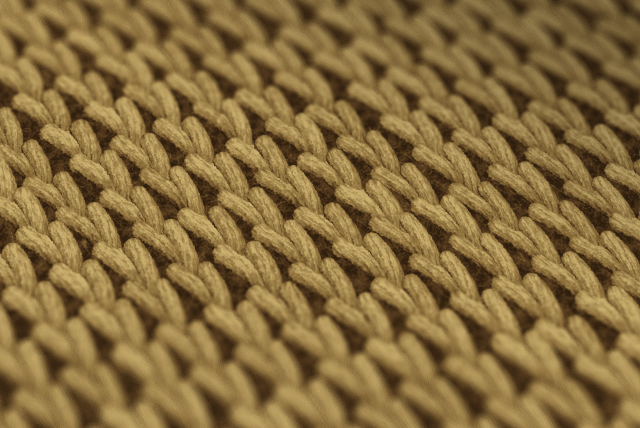
Write a WebGL 2 fragment shader that draws this texture.

```glsl
#version 300 es
precision highp float;
// Olive wool knit: continuous slanting ribs of plied stitches with dark gaps, seen with shallow focus.
uniform vec2 u_resolution;
out vec4 fragColor;

struct Yarn { float height; vec2 offset; float across; float along; float seed; };

vec2 hash2(vec2 p) {
  vec3 q = fract(p.xyx * vec3(0.1031, 0.1030, 0.0973));
  q += dot(q, q.yzx + 33.33);
  return fract((q.xx + q.yz) * q.zy);
}

// Distance to the nearest scattered point
float cellular(vec2 p) {
  vec2 cell = floor(p), f = fract(p);
  float nearest = 2.0;
  for (int j = -1; j <= 1; j++)
    for (int i = -1; i <= 1; i++) {
      vec2 g = vec2(i, j);
      nearest = min(nearest, length(g + hash2(cell + g) - f));
    }
  return nearest;
}

// One bowed strand from a to b; keeps the uppermost strand in top
void strand(vec2 p, vec2 a, vec2 b, float radius, float bow, float lift, float seed, inout Yarn top) {
  vec2 d = b - a, n = normalize(vec2(-d.y, d.x));
  float t = dot(p - a, d) / dot(d, d), h = clamp(t, 0.0, 1.0);
  vec2 o = (p - a - d * h - n * bow * 4.0 * h * (1.0 - h)) / radius;
  float r2 = dot(o, o);
  float height = sqrt(max(1.0 - r2, 0.0)) + lift - 0.65 * h;
  if (r2 < 1.0 && height > top.height)
    top = Yarn(height, o, dot(o, n), t, seed);
}

// Thin wandering fibres, broken into short lengths
float hairs(vec2 q) {
  float curl = sin(q.x * 95.0 + 3.0 * sin(q.y * 47.0) + 2.0 * sin(q.x * 38.0 + q.y * 71.0));
  float cross = sin(q.y * 120.0 - q.x * 60.0 + 3.0 * sin(q.x * 55.0 + 1.0));
  float breaks = smoothstep(-0.2, 0.5, sin(q.x * 43.0 + 2.0 * sin(q.y * 61.0)));
  return (1.0 - smoothstep(0.0, 0.16, min(abs(curl), abs(cross)))) * breaks;
}

// Brightness of the fabric at a point of the canvas
float knitTone(vec2 p) {
  vec2 q = p / (1.0 - 0.22 * p.y) - vec2(0.123, 0.058);
  // Gentle unevenness and fuzzy outlines
  q += 0.005 * sin(q.yx * vec2(13.0, 9.0) + vec2(1.0, 4.0));
  float fuzz = cellular(q * 150.0) - 0.45;
  vec2 w = q + 0.004 * fuzz * vec2(0.8, 0.6);

  // Lattice: first axis runs down a rib, second steps to the next rib
  mat2 lattice = mat2(0.084, -0.084, 0.18, -0.039);
  vec2 base = floor(inverse(lattice) * q - vec2(0.65, -0.3) + 0.5);
  Yarn top = Yarn(-1.0, vec2(0.0), 0.0, 0.0, 0.0);
  for (int j = -1; j <= 1; j++)
    for (int i = -1; i <= 1; i++) {
      vec2 cell = base + vec2(i, j);
      vec2 rnd = hash2(cell + 40.0);
      vec2 s = w - lattice * cell - 0.016 * (rnd - 0.5);
      float size = 0.92 + 0.16 * rnd.x;
      strand(s, vec2(-0.066, -0.010), vec2(0.024, -0.073), 0.0245 * size, 0.007, 0.15, rnd.x, top);
      strand(s, vec2(0.003, -0.002), vec2(0.054, -0.100), 0.0225 * size, 0.008, 0.4, rnd.y, top);
    }

  // Loose hairs and dim wool in the gaps
  float hair = hairs(q);
  if (top.height < -0.9)
    return 0.01 + 0.28 * cellular(q * 38.0) + 0.2 * fuzz + 0.22 * hair;

  // Rounded strand, twisted plies and fine fibres
  float relief = sqrt(max(1.0 - dot(top.offset, top.offset), 0.0));
  float tone = 0.2 + 0.55 * relief + 0.2 * dot(top.offset, vec2(0.3, 0.9));
  tone -= 0.26 * smoothstep(0.45, 1.1, top.along);
  float ply = top.across * 6.5 + top.along * 6.0 + top.seed * 6.0;
  tone += 0.15 * (abs(sin(ply * 0.7)) - 0.6);
  vec2 fibre = vec2(top.across * 6.0 + top.along * 4.0, top.along * 5.0) + top.seed * 50.0;
  tone += 0.36 * (0.43 - cellular(fibre)) + 0.16 * fuzz;
  return tone + 0.12 * (top.seed - 0.5) + 0.08 * hair;
}

vec3 woolColor(float tone) {
  vec3 c = mix(vec3(0.17, 0.11, 0.05), vec3(0.32, 0.22, 0.11), smoothstep(0.0, 0.25, tone));
  c = mix(c, vec3(0.53, 0.42, 0.22), smoothstep(0.2, 0.55, tone));
  return mix(c, vec3(0.76, 0.66, 0.42), smoothstep(0.48, 0.95, tone));
}

void main() {
  vec2 p = (gl_FragCoord.xy - 0.5 * u_resolution) / u_resolution.y;

  // Focus is sharp along a band through the middle
  float blur = 0.014 * smoothstep(0.1, 0.5, abs(p.y + 0.05 * p.x - 0.02));
  float spread = blur + 0.5 / u_resolution.y;
  vec3 color = vec3(0.0);
  const int SAMPLES = 20;
  for (int i = 0; i < SAMPLES; i++) {
    float k = float(i) + 0.5, angle = k * 2.39996;
    vec2 disc = sqrt(k / float(SAMPLES)) * vec2(cos(angle), sin(angle));
    color += woolColor(knitTone(p + spread * disc));
  }
  color /= float(SAMPLES);

  // Light falls off toward the upper right
  color *= 1.05 - 0.28 * smoothstep(0.1, 1.2, p.x * 0.7 + p.y * 1.3);
  fragColor = vec4(color, 1.0);
}
```
